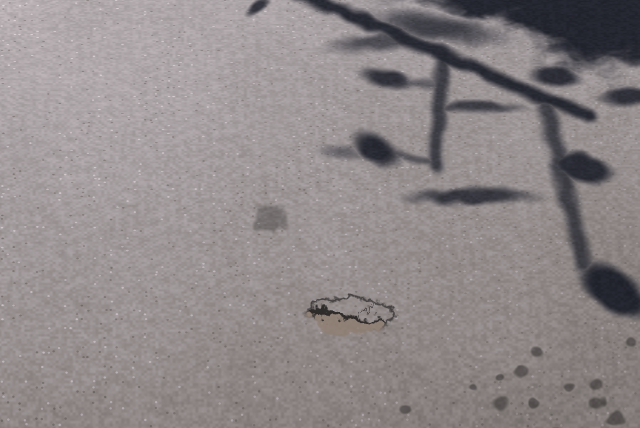
A Shadertoy shader for this texture:

```glsl
// Sunlit worn asphalt with soft lamp-post and foliage shadows, damp spots and a cracked hollow.

const vec3 SHADOW_COLOR = vec3(0.115, 0.125, 0.165);
const vec3 WARM_TINT = vec3(1.0, 0.945, 0.925);
const vec3 COOL_TINT = vec3(1.0, 0.957, 0.972);
const vec3 SAND_COLOR = vec3(0.56, 0.49, 0.44);
const vec3 CRACK_COLOR = vec3(0.13, 0.12, 0.12);
const vec2 HOLLOW_CENTER = vec2(0.820, 0.262);
const vec2 HOLLOW_RADIUS = vec2(0.096, 0.043);
const float GRAIN_SCALE = 150.0;
const float GRAIN_AMOUNT = 0.13;
const float SPOT_CELL = 0.075;

float hash(vec2 p) {
    return fract(sin(dot(p, vec2(127.1, 311.7))) * 43758.5453);
}

float noise(vec2 p) {
    vec2 i = floor(p), f = fract(p);
    f = f * f * (3.0 - 2.0 * f);
    return mix(mix(hash(i), hash(i + vec2(1, 0)), f.x),
               mix(hash(i + vec2(0, 1)), hash(i + vec2(1, 1)), f.x), f.y);
}

float fbm(vec2 p) {
    float sum = 0.0, amp = 0.533;
    for (int i = 0; i < 4; i++) {
        sum += amp * noise(p);
        p = mat2(1.6, 1.2, -1.2, 1.6) * p + 7.3;
        amp *= 0.5;
    }
    return sum;
}

// Soft rotated ellipse, 1 inside and 0 outside
float blob(vec2 p, vec2 center, vec2 radius, float angle, float blur) {
    float c = cos(angle), s = sin(angle);
    vec2 q = mat2(c, -s, s, c) * (p - center);
    return 1.0 - smoothstep(1.0 - blur, 1.0 + blur, length(q / radius));
}

// Soft bar between two points
float bar(vec2 p, vec2 a, vec2 b, float radius, float blur) {
    vec2 pa = p - a, ba = b - a;
    float d = length(pa - ba * clamp(dot(pa, ba) / dot(ba, ba), 0.0, 1.0));
    return 1.0 - smoothstep(radius - blur, radius + blur, d);
}

float castShadow(vec2 p) {
    p += 0.012 * (vec2(noise(p * 28.0), noise(p * 28.0 + 40.0)) - 0.5);
    // Foliage along the upper right
    float edge = 1.0 - 0.17 * smoothstep(0.85, 1.5, p.x);
    float leaves = p.y - edge + 0.15 * (fbm(p * vec2(9.0, 20.0)) - 0.5);
    float s = 0.95 * smoothstep(-0.03, 0.035, leaves) * smoothstep(0.84, 1.0, p.x);
    s = max(s, 0.65 * blob(p, vec2(0.885, 0.902), vec2(0.095, 0.018), 0.12, 0.7));
    s = max(s, 0.75 * blob(p, vec2(1.02, 0.935), vec2(0.13, 0.028), -0.15, 0.7));
    // Beam and posts
    s = max(s, 0.92 * bar(p, vec2(0.70, 1.015), vec2(1.375, 0.727), 0.016, 0.011));
    s = max(s, 0.75 * bar(p, vec2(1.035, 0.865), vec2(1.016, 0.615), 0.017, 0.013));
    s = max(s, 0.72 * bar(p, vec2(1.275, 0.75), vec2(1.365, 0.385), 0.019, 0.015));
    s = max(s, 0.55 * bar(p, vec2(0.90, 0.645), vec2(1.015, 0.618), 0.009, 0.009));
    s = max(s, 0.50 * bar(p, vec2(0.94, 0.808), vec2(1.03, 0.80), 0.009, 0.009));
    // Lamp heads
    s = max(s, 0.92 * blob(p, vec2(0.877, 0.651), vec2(0.054, 0.027), -0.5, 0.5));
    s = max(s, 0.45 * blob(p, vec2(0.80, 0.644), vec2(0.045, 0.014), -0.15, 0.7));
    s = max(s, 0.85 * blob(p, vec2(0.905, 0.816), vec2(0.060, 0.019), -0.22, 0.5));
    s = max(s, 0.75 * blob(p, vec2(1.115, 0.750), vec2(0.090, 0.012), 0.0, 0.6));
    s = max(s, 0.80 * blob(p, vec2(1.105, 0.541), vec2(0.128, 0.018), 0.01, 0.55));
    s = max(s, 0.90 * blob(p, vec2(1.362, 0.606), vec2(0.068, 0.032), -0.25, 0.35));
    s = max(s, 0.88 * blob(p, vec2(1.297, 0.823), vec2(0.054, 0.022), -0.1, 0.4));
    s = max(s, 0.85 * blob(p, vec2(1.475, 0.772), vec2(0.065, 0.018), 0.0, 0.5));
    s = max(s, 0.95 * blob(p, vec2(1.435, 0.322), vec2(0.085, 0.045), -0.62, 0.3));
    return max(s, 0.85 * blob(p, vec2(0.603, 0.985), vec2(0.024, 0.013), 0.7, 0.5));
}

// Damp spots scattered over the lower right
float dampSpots(vec2 p) {
    vec2 cell = floor(p / SPOT_CELL);
    float spots = 0.0;
    for (int k = 0; k < 9; k++) {
        vec2 id = cell + vec2(k % 3 - 1, k / 3 - 1);
        vec2 center = (id + 0.2 + 0.6 * vec2(hash(id), hash(id + 9.1))) * SPOT_CELL;
        float chance = smoothstep(0.85, 1.15, center.x) * smoothstep(0.36, 0.04, center.y);
        float size = mix(0.009, 0.024, hash(id + 3.7));
        float wobble = 0.5 * (noise(p * 70.0) - 0.5);
        float d = length((p - center) / vec2(size, size * 0.85)) + wobble;
        spots = max(spots, step(hash(id + 5.3), chance * 0.8) * smoothstep(1.15, 0.6, d));
    }
    return spots;
}

void mainImage(out vec4 fragColor, in vec2 fragCoord) {
    vec2 p = fragCoord / iResolution.y;
    float aa = 1.5 / iResolution.y;

    // Sunlit ground: light falls off from the upper left
    float tone = 0.575 + 0.14 * p.y - 0.05 * p.x + 0.06 * (fbm(p * 5.0) - 0.5);
    vec2 ground = p * vec2(1.0, 1.0 + 0.5 * p.y);
    float grain = 0.6 * noise(ground * GRAIN_SCALE) + 0.4 * fbm(ground * 55.0) - 0.5;
    tone += GRAIN_AMOUNT * grain;

    // Pebbles and chips, stronger on the left
    vec2 g = ground * 75.0, id = floor(g);
    vec2 offset = fract(g) - 0.3 - 0.4 * vec2(hash(id + 1.3), hash(id + 2.9));
    float chip = smoothstep(0.32, 0.10, length(offset));
    float kind = hash(id + 6.1);
    tone += chip * mix(1.0, 0.5, p.x / 1.5) * (0.14 * step(0.94, kind) - 0.12 * step(kind, 0.07));
    vec3 color = tone * mix(WARM_TINT, COOL_TINT, smoothstep(0.48, 0.70, tone));

    // Square stain and damp spots
    vec2 box = abs(p - vec2(0.631, 0.491)) - vec2(0.034, 0.027) + 0.012 * (noise(p * 55.0) - 0.5);
    color *= 1.0 - 0.24 * smoothstep(0.007, -0.007, max(box.x, box.y));
    color *= 1.0 - 0.34 * dampSpots(p);

    // Cracked hollow: sandy lower lip, broken rim and a ragged fissure
    vec2 q = (p - HOLLOW_CENTER) / HOLLOW_RADIUS;
    float rough = fbm(p * 45.0) - 0.5;
    float rim = length(q) - 1.0 + 0.7 * rough;
    float inside = smoothstep(0.08, -0.08, rim);
    float fissure = q.y + 0.12 + 0.3 * q.x + 1.1 * rough;
    color = mix(color, SAND_COLOR, 0.75 * inside * smoothstep(0.05, -0.1, fissure));
    float width = mix(0.006, 0.0015, smoothstep(-0.9, 0.8, q.x));
    float gap = abs(fissure) * HOLLOW_RADIUS.y;
    float cracks = inside * smoothstep(width + aa, width - aa * 0.5, gap);
    float rimLine = smoothstep(aa + 0.0015, 0.0, abs(rim) * HOLLOW_RADIUS.y);
    cracks = max(cracks, 0.75 * rimLine * smoothstep(-0.7, 0.1, q.y + 0.4 * q.x));
    float branch = abs(q.x - 0.25 - 0.5 * q.y + 1.4 * rough) * HOLLOW_RADIUS.x;
    cracks = max(cracks, 0.6 * inside * step(0.0, fissure) * smoothstep(aa + 0.001, 0.0, branch));
    color = mix(color, CRACK_COLOR, 0.88 * cracks);

    // Cast shadows keep a little of the ground grain
    color = mix(color, SHADOW_COLOR * (1.0 + 0.4 * grain), castShadow(p));
    fragColor = vec4(color, 1.0);
}
```
